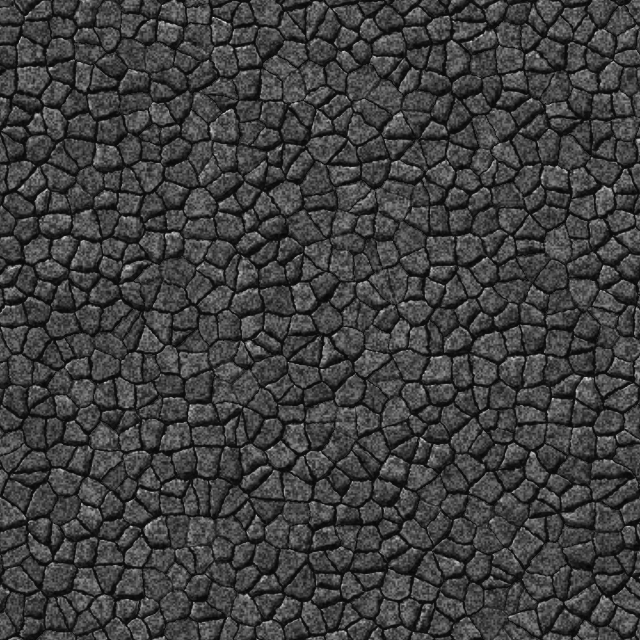
Reproduce this texture procedurally as a Shadertoy shader.

```glsl
// Dark embossed leather: irregular pebbled cells with bevels, grooves and fine grain.
#define CELLS 27.0        // cells across the canvas
#define BEVEL_MIN 0.12    // bevel widths, in cells
#define BEVEL_MAX 0.36
#define GROOVE 0.085      // half width of the dark grooves, in cells
#define FLAT_SHARE 0.16   // share of cells with little relief
#define GRAIN_SCALE 360.0 // fine speckles across the canvas
#define GRAIN 1.45        // speckle contrast
#define TOP_TONE 0.305    // grey of the cell tops
#define GROOVE_TONE 0.05  // grey of the grooves
#define LIGHT vec2(-0.4, 0.92)

vec2 hash2(vec2 p) {
    vec3 q = fract(p.xyx * vec3(0.1031, 0.1030, 0.0973));
    q += dot(q, q.yzx + 33.33);
    return fract((q.xx + q.yz) * q.zy);
}

float noise(vec2 p) {
    vec2 i = floor(p), f = fract(p);
    f = f * f * (3.0 - 2.0 * f);
    float low = mix(hash2(i).x, hash2(i + vec2(1, 0)).x, f.x);
    float high = mix(hash2(i + vec2(0, 1)).x, hash2(i + vec2(1, 1)).x, f.x);
    return mix(low, high, f.y);
}

// Offset from p to the seed of a lattice cell.
vec2 seedOffset(vec2 cell, vec2 p) {
    return cell + 0.04 + 0.92 * hash2(cell + 17.0) - p;
}

void mainImage(out vec4 fragColor, in vec2 fragCoord) {
    vec2 uv = fragCoord / iResolution.y;
    vec2 p = uv * CELLS + 40.0;

    // Wobble the cell outlines, broadly and finely
    p += 0.16 * (vec2(noise(p * 1.7), noise(p * 1.7 + 31.0)) - 0.5);
    p += 0.07 * (vec2(noise(p * 6.0), noise(p * 6.0 + 57.0)) - 0.5);

    // Nearest seed
    vec2 base = floor(p), owner = base, toOwner = vec2(0.0);
    float nearest = 1e3;
    for (int y = -1; y <= 1; y++)
    for (int x = -1; x <= 1; x++) {
        vec2 cell = base + vec2(x, y);
        vec2 r = seedOffset(cell, p);
        if (dot(r, r) < nearest) {
            nearest = dot(r, r);
            owner = cell;
            toOwner = r;
        }
    }

    // Per-cell character
    vec2 trait = hash2(owner + 91.0);
    float relief = mix(0.2, 1.0, smoothstep(FLAT_SHARE - 0.08, FLAT_SHARE + 0.12, trait.x));
    float bevel = mix(BEVEL_MIN, BEVEL_MAX, trait.y);

    // Distance to the border, and tilt summed over all bevelled sides
    float edge = 1e3;
    vec2 tilt = vec2(0.0), side = vec2(0.0, 1.0);
    for (int y = -2; y <= 2; y++)
    for (int x = -2; x <= 2; x++) {
        vec2 cell = owner + vec2(x, y);
        if (cell == owner) continue;
        vec2 r = seedOffset(cell, p);
        vec2 n = normalize(r - toOwner);
        float d = dot(0.5 * (r + toOwner), n);
        tilt += n * (1.0 - smoothstep(0.25 * bevel, bevel, d));
        if (d < edge) {
            edge = d;
            side = n;
        }
    }
    tilt /= max(1.0, length(tilt));

    // Grain, and streaks that run along the bevels
    float fine = noise(uv * GRAIN_SCALE);
    float medium = noise(uv * GRAIN_SCALE * 0.42 + 13.0);
    float grain = 0.65 * fine + 0.35 * medium - 0.5;
    vec2 along = vec2(-side.y, side.x);
    float streak = noise(vec2(dot(p, side) * 13.0, dot(p, along) * 3.0)) - 0.5;

    // Light the slopes
    float light = dot(tilt, LIGHT) * relief;
    float shade = 1.0 + 0.32 * max(light, 0.0) - 0.8 * max(-light, 0.0);
    shade *= 1.0 + 0.7 * streak * length(tilt);
    shade *= 0.85 + 0.3 * hash2(owner + 5.0).x;
    float tone = TOP_TONE * shade * (1.0 + GRAIN * grain);

    // Dark grooves, roughened by the grain
    float groove = 1.0 - smoothstep(0.015, GROOVE, edge + 0.05 * grain);
    tone = mix(tone, GROOVE_TONE * (1.0 + grain), groove * mix(0.4, 0.95, relief));

    fragColor = vec4(vec3(clamp(tone, 0.0, 1.0)), 1.0);
}
```
